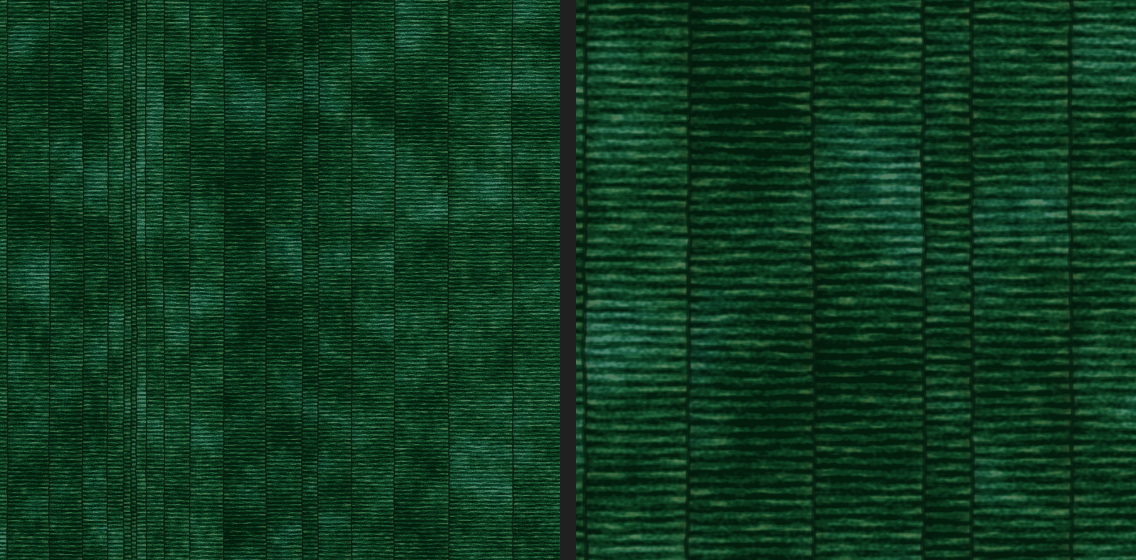
Left: the whole. Right: its middle third, enlarged.
Reproduce this texture procedurally as a three.js fragment shader.

```glsl
varying vec2 vUv;

float hash(vec2 p) {
  return fract(sin(dot(p, vec2(127.1, 311.7))) * 43758.5);
}

vec2 gradient(vec2 cell) {
  float angle = 6.2832 * hash(cell);
  return vec2(cos(angle), sin(angle));
}

float gradientNoise(vec2 p) {
  vec2 i = floor(p), f = fract(p);
  vec2 u = f * f * f * (f * (f * 6.0 - 15.0) + 10.0);
  vec2 e = vec2(1.0, 0.0);
  float low = mix(dot(gradient(i), f), dot(gradient(i + e.xy), f - e.xy), u.x);
  float high = mix(dot(gradient(i + e.yx), f - e.yx), dot(gradient(i + e.xx), f - e.xx), u.x);
  return mix(low, high, u.y);
}

float fbm(vec2 p) {
  float sum = 0.0, amplitude = 0.8;
  for (int i = 0; i < 4; i++) {
    sum += amplitude * gradientNoise(p);
    p = p * 2.03 + 17.3;
    amplitude *= 0.55;
  }
  return sum;
}

// Seams fan out both ways from a tight cluster, then widen again to the right
float seamAt(float i) {
  if (i < 6.0) {
    float n = 6.0 - i;
    return 0.2389 - (0.00781 * n * n - 0.01042 * n + 0.00716);
  }
  if (i < 12.0) {
    float n = i - 5.0;
    return 0.2389 + 0.0072 * n * n - 0.00408 * n + 0.00143;
  }
  float m = i - 12.0;
  return 0.5404 + max(0.00924 * m * m + 0.03125 * m - 0.0124, 0.0);
}

void main() {
  vec2 p = vUv;
  p.x += 0.0018 * gradientNoise(vec2(p.x * 30.0, p.y * 60.0))
       + 0.003 * gradientNoise(vec2(p.x * 9.0, p.y * 3.0));

  // Pleat bounds
  float left = -0.085, right = 1.0104, pleat = 0.0;
  for (int i = 0; i < 18; i++) {
    float seam = seamAt(float(i));
    if (seam <= p.x) {
      left = seam;
      pleat = mod(float(i) + 1.0, 18.0);
    } else {
      right = min(right, seam);
    }
  }
  float fromLeft = p.x - left, toRight = right - p.x;
  float pleatSeed = hash(vec2(pleat, 4.7));

  // Straight horizontal ribs, shifted from pleat to pleat
  float ribY = p.y * 136.0 + pleatSeed * 5.0
             + 0.25 * gradientNoise(vec2(p.x * 16.0 + pleat * 9.1, p.y * 40.0));
  float rib = 0.5 + 0.5 * cos(6.2832 * ribY);
  rib = mix(rib, smoothstep(0.1, 0.9, rib), 0.6);
  float ribRow = floor(ribY + 0.5);

  // Dye clouds, partly broken at the seams
  float cloud = 0.65 * fbm(vec2(p.x * 7.0 + pleat * 13.7, p.y * 10.0 + pleatSeed * 30.0))
              + 0.55 * fbm(p * vec2(6.0, 8.0) + 41.0);

  // Threads drawn along the ribs, and fine grain
  float thread = gradientNoise(vec2(p.x * 32.0 + pleat * 5.3, ribRow * 0.73 + 0.37));
  float fibre = gradientNoise(vec2(p.x * 80.0, p.y * 360.0) + pleat * 7.0);
  float grain = gradientNoise(p * vec2(330.0, 430.0));
  float cluster = exp(-abs(p.x - 0.245) / 0.04);

  float tone = 0.405 + 0.5 * (rib - 0.5) + 0.56 * cloud
             + 0.22 * thread + 0.42 * fibre + 0.32 * grain
             + 0.14 * (pleatSeed - 0.5) + 0.1 * cluster;

  vec3 color = mix(vec3(0.01, 0.115, 0.052), vec3(0.045, 0.235, 0.122), smoothstep(0.0, 0.48, tone));
  color = mix(color, vec3(0.11, 0.36, 0.21), smoothstep(0.45, 0.77, tone));
  color = mix(color, vec3(0.28, 0.51, 0.38), smoothstep(0.72, 1.1, tone));
  color += vec3(0.0, 0.01, 0.06) * smoothstep(0.0, 0.45, cloud) * (0.3 + 0.7 * rib);

  // Golden flecks, denser at the rib ends beside each seam
  float fleck = smoothstep(0.18, 0.5, fibre + 0.4 * thread);
  float ribEnd = exp(-toRight / 0.004) + 0.5 * exp(-fromLeft / 0.003);
  float rowWear = hash(vec2(ribRow, pleat));
  float gold = min(0.3 * fleck + 0.55 * ribEnd * rowWear, 0.65);
  color = mix(color, vec3(0.4, 0.46, 0.25), rib * gold);

  // Dark seams with a soft shadow on the right
  float seamLine = 1.0 - smoothstep(0.0006, 0.002, min(fromLeft, toRight));
  color *= 1.0 - 0.22 * exp(-fromLeft / 0.004);
  color = mix(color, vec3(0.018, 0.12, 0.062), seamLine * (0.6 + 0.3 * rowWear));

  gl_FragColor = vec4(clamp(color, 0.0, 1.0), 1.0);
}
```
